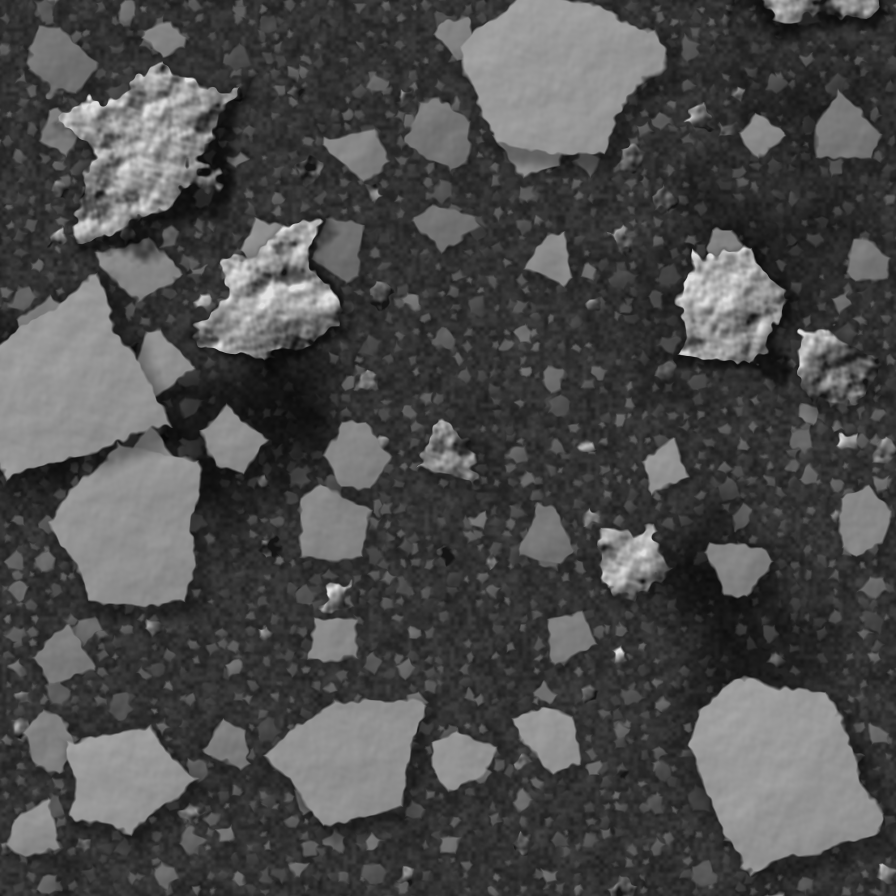
This texture is drawn by a Shadertoy shader. Its source:

```glsl
// Crushed stone seen from above: pale angular chips and a few rough, lit rocks
// bedded in dark grit. Each size of stone is a jittered grid of random convex
// polygons with warped edges; noise gives the relief, the grit and the shade.

const float TAU = 6.28318;
const vec2 LIGHT = vec2(-0.6, 0.8);

float hash(vec2 p) {
    vec3 q = fract(p.xyx * 0.1031);
    q += dot(q, q.yzx + 33.33);
    return fract((q.x + q.y) * q.z);
}

// k-th random value of a stone
float pick(vec2 id, float k) {
    return hash(id + k * vec2(17.3, 41.7));
}

float noise(vec2 p) {
    vec2 i = floor(p), f = fract(p);
    f = f * f * (3.0 - 2.0 * f);
    return mix(mix(hash(i), hash(i + vec2(1, 0)), f.x),
               mix(hash(i + vec2(0, 1)), hash(i + vec2(1, 1)), f.x), f.y);
}

float fbm(vec2 p) {
    float sum = 0.0, amp = 0.5;
    for (int i = 0; i < 4; i++) {
        sum += amp * noise(p);
        p = mat2(1.6, 1.2, -1.2, 1.6) * p + 7.1;
        amp *= 0.5;
    }
    return sum;
}

// Random convex polygon with its longest corners rounded off
float polygon(vec2 p, vec2 id, float radius) {
    float sides = 4.0 + floor(3.0 * pick(id, 1.0));
    float spin = TAU * pick(id, 2.0);
    float d = length(p) - 1.35 * radius;
    for (float i = 0.0; i < sides; i++) {
        float a = spin + TAU * (i + 0.55 * pick(id, 10.0 + i)) / sides;
        float reach = radius * mix(0.62, 1.08, pick(id, 20.0 + i));
        d = max(d, dot(p, vec2(cos(a), sin(a))) - reach);
    }
    return d;
}

// One size class: radii and tones are (least, most), relief is (coarse, height)
void stones(inout float tone, vec2 p, float cells, float density, vec2 radii,
            vec2 tones, float roughShare, float shade, vec2 relief) {
    float soft = 0.0012 + 0.7 / iResolution.y;
    vec2 wobble = vec2(noise(p * 24.0), noise(p * 24.0 + 50.0)) - 0.5;
    vec2 teeth = vec2(noise(p * 130.0), noise(p * 130.0 + 90.0)) - 0.5;
    vec2 cell = floor(p * cells);
    for (int k = 0; k < 9; k++) {
        vec2 home = cell + vec2(k % 3 - 1, k / 3 - 1);
        vec2 id = home + 100.0 + cells * 7.0;
        if (pick(id, 3.0) > density) continue;

        float radius = mix(radii.x, radii.y, pick(id, 4.0));
        float rough = step(pick(id, 5.0), roughShare);
        vec2 jitter = vec2(pick(id, 6.0), pick(id, 7.0)) - 0.5;
        vec2 q = p - (home + 0.5 + 0.45 * jitter) / cells;
        q += wobble * radius * (0.2 + 0.35 * rough);
        q += teeth * min(0.005 + 0.006 * rough, radius * 0.8);
        float d = polygon(q, id, radius);

        // Cast shadow, deeper beside the tall rough rocks
        if (shade > 0.0) {
            float shadow = polygon(q + LIGHT * radius * 0.16, id, radius);
            float dark = 1.0 - smoothstep(-0.006, 0.02, shadow);
            tone *= 1.0 - shade * (0.5 + 0.5 * rough) * dark;
        }

        // Flat chip face, or a bumpy rock with pits and a bright lit rim
        float flank = dot(q, LIGHT) / radius;
        float face = mix(tones.x, tones.y, pick(id, 8.0));
        float chip = face + 0.025 * flank + 0.25 * relief.x;
        float rim = smoothstep(-0.016, -0.002, d);
        float pits = smoothstep(0.4, 0.24, relief.y);
        float rock = face + 0.03 + 2.1 * relief.x + 0.07 * flank
                   + 0.13 * rim * flank - 0.22 * pits;
        float lit = clamp(mix(chip, rock, rough), 0.08, 0.88);
        tone = mix(tone, lit, 1.0 - smoothstep(-soft, soft, d));
    }
}

void mainImage(out vec4 fragColor, in vec2 fragCoord) {
    vec2 p = fragCoord / iResolution.y;

    // Slope of the rough surface towards the light
    float height = fbm(p * 26.0);
    vec2 relief = vec2(height - fbm((p + LIGHT * 0.006) * 26.0), height);

    // Dark grit
    float tone = 0.19 + 0.11 * (fbm(p * 70.0) - 0.47)
               + 0.09 * (noise(p * 210.0) - 0.5);

    // Specks and crumbs, sunk in broad pools of shade
    stones(tone, p, 66.0, 0.5, vec2(0.0025, 0.0065), vec2(0.22, 0.39),
           0.0, 0.0, relief);
    stones(tone, p, 25.0, 0.42, vec2(0.006, 0.014), vec2(0.26, 0.46),
           0.2, 0.0, relief);
    float pool = smoothstep(0.16, 0.42, fbm(p * 3.6 + 3.0));
    tone *= mix(0.35, 1.0, pool);

    // Chips and large rocks
    stones(tone, p, 9.0, 0.4, vec2(0.02, 0.042), vec2(0.43, 0.58),
           0.15, 0.3, relief);
    stones(tone, p, 4.0, 0.55, vec2(0.065, 0.118), vec2(0.53, 0.59),
           0.3, 0.65, relief);

    fragColor = vec4(vec3(tone), 1.0);
}
```
